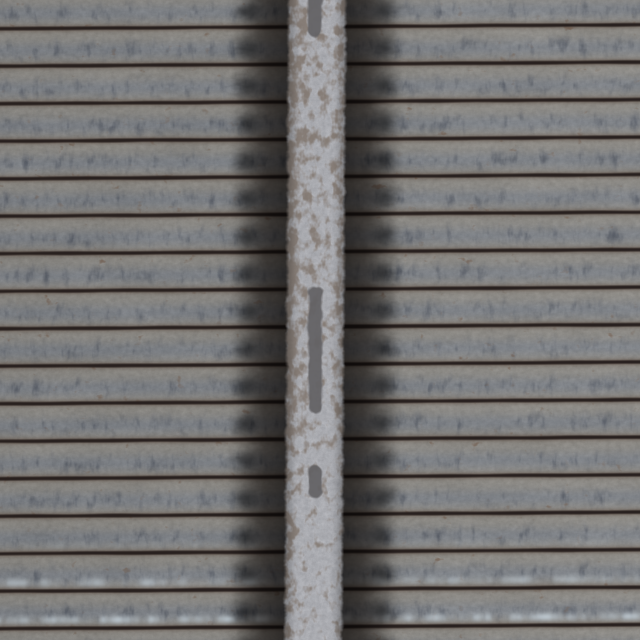
Reproduce this texture procedurally as a WebGL 2 fragment shader.

```glsl
#version 300 es
precision highp float;
// Weathered metal slats stacked in about seventeen rows, crossed by a pale upright rod.
// Rows come from fract() of a slightly tilted height; gradient noise adds grime and rust,
// and the distance to the rod drives its ragged edge and the soft shadow beside it.

uniform vec2 u_resolution;
out vec4 fragColor;

const float PITCH = 0.0586;       // height of one slat with its gap
const float ROD_HALF = 0.0445;    // half the width of the rod

const vec3 SLAT_TAN = vec3(0.545, 0.535, 0.515);
const vec3 SLAT_BLUE = vec3(0.475, 0.495, 0.525);
const vec3 GRIME = vec3(0.30, 0.32, 0.36);
const vec3 RUST = vec3(0.43, 0.34, 0.28);
const vec3 GLINT = vec3(0.72, 0.76, 0.79);
const vec3 GAP = vec3(0.14, 0.11, 0.105);
const vec3 SHADOW = vec3(0.43, 0.41, 0.40);
const vec3 PAINT = vec3(0.67, 0.675, 0.695);
const vec3 PAINT_WORN = vec3(0.47, 0.42, 0.38);
const vec3 BARE = vec3(0.385, 0.38, 0.39);

vec2 gradientAt(vec2 cell) {
  vec2 h = vec2(dot(cell, vec2(127.1, 311.7)), dot(cell, vec2(269.5, 183.3)));
  return 2.0 * fract(sin(h) * 43758.5) - 1.0;
}

float gradientNoise(vec2 p) {
  vec2 i = floor(p), f = fract(p);
  vec2 u = f * f * f * (f * (f * 6.0 - 15.0) + 10.0);
  vec2 e = vec2(0.0, 1.0);
  float low = mix(dot(gradientAt(i), f), dot(gradientAt(i + e.yx), f - e.yx), u.x);
  float high = mix(dot(gradientAt(i + e.xy), f - e.xy), dot(gradientAt(i + e.yy), f - e.yy), u.x);
  return mix(low, high, u.y);
}

float fbm(vec2 p) {
  float sum = 0.0, amplitude = 0.6;
  for (int i = 0; i < 3; i++) {
    sum += amplitude * gradientNoise(p);
    p = p * 2.03 + 17.3;
    amplitude *= 0.55;
  }
  return sum;
}

float bell(float x, float width) {
  return exp(-x * x / (width * width));
}

// One slat: tan body, bluish grimy band, rust flecks, glints on the lowest rows.
vec3 slatColor(vec2 p, float row) {
  float f = fract(row), id = floor(row);
  float band = bell(f - 0.40, 0.24);
  float blots = fbm(vec2(p.x * 62.0, f * 1.6 + id * 7.3));
  float grain = fbm(p * vec2(110.0, 130.0));
  vec3 color = mix(SLAT_TAN, SLAT_BLUE, band * 0.8);
  color = mix(color, GRIME, band * smoothstep(-0.05, 0.5, blots) * 0.75);
  color += 0.07 * grain + 0.05 * fbm(p * vec2(9.0, 17.0));
  float fleck = smoothstep(0.20, 0.50, fbm(p * vec2(48.0, 60.0) + 31.0));
  color = mix(color, RUST, 0.65 * fleck * (1.0 - 0.5 * band));
  float shine = bell(f - 0.22, 0.12) * smoothstep(0.2, 0.02, p.y);
  color = mix(color, GLINT, shine * smoothstep(-0.25, 0.3, fbm(vec2(p.x * 24.0, id * 5.1))));
  return color + 0.03 * (p.x - 0.5);
}

// Dark gap between slats, with a softer stain around it.
vec3 addGap(vec3 color, vec2 p, float row, float pixel) {
  float edge = abs(fract(row + 0.5) - 0.5) * PITCH;
  float halfWidth = 0.0021 + 0.0008 * gradientNoise(vec2(p.x * 14.0, floor(row + 0.5) * 3.7));
  color = mix(color, RUST * 0.75, 0.55 * bell(edge, 0.0055));
  return mix(color, GAP, 0.94 * (1.0 - smoothstep(halfWidth - pixel, halfWidth + pixel + 0.001, edge)));
}

// Shade beside the rod, ending in a dark smudge on every slat.
vec3 addShadow(vec3 color, vec2 p, float outside, float row) {
  float ragged = outside + 0.012 * fbm(p * vec2(20.0, 45.0));
  float shade = 1.0 - smoothstep(0.025, 0.095, ragged);
  float smudge = bell(ragged - 0.063, 0.018) * bell(fract(row) - 0.42, 0.27);
  color *= mix(vec3(1.0), SHADOW, shade);
  return color * (1.0 - 0.42 * smudge) * (1.0 - 0.2 * bell(outside, 0.02));
}

// Signed distance to an upright capsule spanning the heights in span.
float capsule(vec2 p, float x, vec2 span, float radius) {
  return length(p - vec2(x, clamp(p.y, span.x + radius, span.y - radius))) - radius;
}

vec3 rodColor(vec2 p, float side, float pixel) {
  float mottling = fbm(p * vec2(58.0, 44.0));
  float rim = smoothstep(0.45, 1.0, abs(side));
  vec3 color = PAINT + 0.10 * fbm(p * 120.0) + 0.06 * mottling;
  float upperWear = 0.12 * smoothstep(0.15, 0.5, p.y) - 0.08 * side;
  float worn = smoothstep(0.02, 0.42, mottling + 0.18 * rim + upperWear);
  color = mix(color, PAINT_WORN, 0.75 * worn);
  color *= 1.0 - 0.22 * rim * rim;
  // Long chips where the paint has gone.
  vec2 chips[3] = vec2[3](vec2(0.355, 0.551), vec2(0.224, 0.272), vec2(0.945, 1.04));
  float chip = 1.0;
  for (int i = 0; i < 3; i++) chip = min(chip, capsule(p, 0.4925, chips[i], 0.0095));
  chip += 0.008 * fbm(p * vec2(38.0, 30.0) + 5.0);
  return mix(color, BARE, 0.92 * (1.0 - smoothstep(-pixel, pixel + 0.002, chip)));
}

void main() {
  vec2 p = gl_FragCoord.xy / u_resolution;
  float pixel = 1.0 / min(u_resolution.x, u_resolution.y);
  float wobble = 0.0008 * gradientNoise(p * vec2(11.0, 17.0));
  float row = (p.y - 0.0175 - 0.0065 * p.x + wobble) / PITCH;
  float offset = p.x - mix(0.4895, 0.4955, p.y);
  float outside = abs(offset) - ROD_HALF + 0.006 * fbm(p * vec2(30.0, 55.0));

  vec3 color = addGap(slatColor(p, row), p, row, pixel);
  color = addShadow(color, p, max(outside, 0.0), row);
  float rodMask = 1.0 - smoothstep(-pixel - 0.002, pixel + 0.002, outside);
  color = mix(color, rodColor(p, offset / ROD_HALF, pixel), rodMask);
  fragColor = vec4(clamp(color, 0.0, 1.0), 1.0);
}
```
